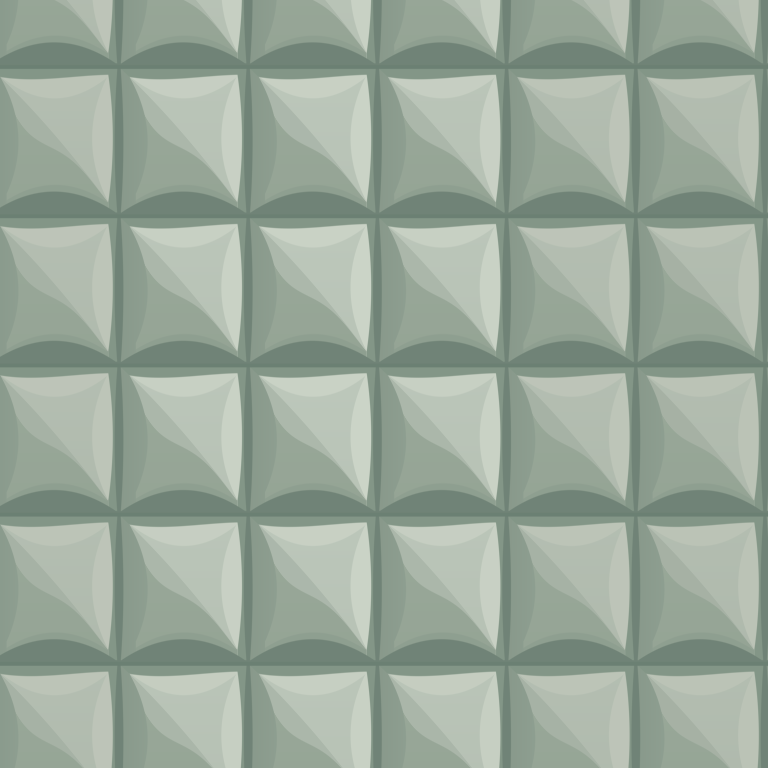
This pattern is drawn by a Shadertoy shader. Its source:

```glsl
// Rows of pillowed, bevelled tiles in flat sage tones, lit from the upper right.
// Each tile layers tone regions bounded by parabolic arcs and a swept diagonal
// ridge; a per-column light level varies the brightness of the lit faces.

#define TILES      vec2(5.944, 5.147)   // repeats across and down
#define SHIFT      vec2(0.921, 0.449)   // first joint from the upper left, in tiles
#define JOINT      vec3(0.42, 0.50, 0.45)
#define SHADOW     vec3(0.44, 0.515, 0.465)
#define BEVEL      vec3(0.515, 0.59, 0.53)
#define SIDE       vec3(0.545, 0.61, 0.555)
#define LOWER      vec3(0.59, 0.65, 0.59)
#define FOLD       vec3(0.65, 0.695, 0.645)
#define LIT        vec3(0.695, 0.735, 0.685)
#define HIGHLIGHT  vec3(0.735, 0.765, 0.715)
#define BOOST      vec3(0.065, 0.07, 0.07) // extra light on the bright columns

// Position of x along the span a..b, from 0 to 1
float along(float x, float a, float b) {
    return clamp((x - a) / (b - a), 0.0, 1.0);
}

// Parabolic bow: 0 at both ends, 1 in the middle
float bow(float t) {
    return 4.0 * t * (1.0 - t);
}

// Paint a tone where d is positive, with a soft edge
void paint(inout vec3 col, vec3 tone, float d, float aa) {
    col = mix(col, tone, smoothstep(-aa, aa, d));
}

// Light level of a tile, strongest in the central columns
float lightLevel(vec2 id) {
    float column = exp(-pow(abs(id.x - 1.0) / 1.6, 4.0));
    return column * (1.0 - 0.09 * abs(id.y - 1.5));
}

// Tile colour; p runs right and down from the upper left joint
vec3 tile(vec2 p, float light, float aa) {
    vec3 glow = BOOST * light;

    // Lower face and the two edges of the diagonal fold
    float t = along(p.x, 0.081, 0.913);
    float s = 1.0 - t;
    float diagonal = 0.067 + 0.836 * t;
    float foldLow = diagonal + 1.58 * t * s * s * s - 1.1 * t * t * t * s * s;
    float foldHigh = min(foldLow, diagonal - 0.035 * bow(t));
    vec3 col = LOWER - 0.02 * (p.y - 0.6);
    paint(col, FOLD + 0.4 * glow, foldLow - p.y, aa);
    paint(col, LIT + 0.6 * glow + 0.02 * (0.4 - p.y), foldHigh - p.y, aa);

    // Thin strip above the bottom shadow
    float strip = 0.91 - 0.12 * bow(along(p.x, 0.1, 0.915));
    paint(col, mix(SIDE, LOWER, 0.3), p.y - strip, aa);

    // Bright lenses along the top and right edges
    float across = along(p.x, 0.081, 0.922);
    float down = along(p.y, 0.052, 0.905);
    float rightArc = 0.917 - 0.125 * bow(down);
    paint(col, HIGHLIGHT + 0.85 * glow, 0.06 + 0.15 * bow(across) - p.y, aa);
    paint(col, HIGHLIGHT + glow, p.x - rightArc, aa);

    // Shaded lens on the left
    float fall = along(p.y, 0.067, 0.85);
    float leftArc = mix(0.081, 0.13, fall) + 0.115 * bow(fall);
    paint(col, SIDE + 0.1 * (p.x - 0.12), leftArc - p.x, aa);

    // Recessed bevels to the right and above
    float rightEdge = 0.917 + 0.035 * bow(down);
    float topBow = 0.135 * across * (1.0 - across) * (1.0 - across);
    float topEdge = min(mix(0.067, 0.052, across) + topBow, 0.83 * p.x);
    paint(col, BEVEL, p.x - rightEdge, aa);
    paint(col, BEVEL, topEdge - p.y, aa);

    // Deep shadow under the tile
    float shadowArc = 0.975 - 0.14 * bow(along(p.x, 0.02, 0.975));
    paint(col, SHADOW, p.y - shadowArc, aa);

    // Joints: upright ones swell in the middle, level ones stay even
    vec2 edge = min(p, 1.0 - p);
    paint(col, SHADOW, 0.012 + 0.022 * bow(p.y) - edge.x, aa);
    paint(col, JOINT, 0.013 - edge.y, aa);
    return col;
}

void mainImage(out vec4 fragColor, in vec2 fragCoord) {
    vec2 uv = fragCoord / iResolution.xy;
    vec2 grid = vec2(uv.x, 1.0 - uv.y) * TILES - SHIFT;
    vec2 pixel = TILES / iResolution.xy;
    float aa = 0.75 * max(pixel.x, pixel.y);
    vec3 col = tile(fract(grid), lightLevel(floor(grid)), aa);
    fragColor = vec4(col, 1.0);
}
```
